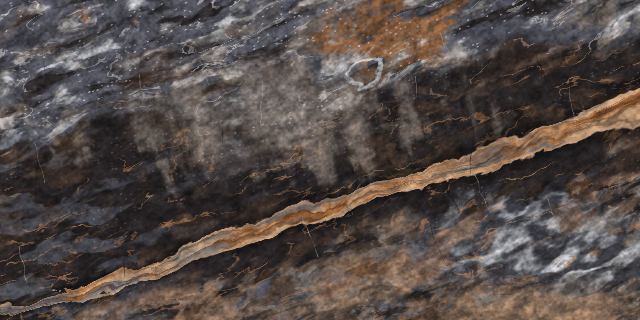
Write a Shadertoy shader that draws this texture.

```glsl
// Dark polished marble: slate, coal and earth layers cut by a rising amber vein.
// Warped, stretched value noise follows the slope; soft masks place the layers,
// and loops add gold threads, steep hairline cracks and pale flecks.

const vec3 COAL  = vec3(.145, .13, .133);
const vec3 SLATE = vec3(.30, .305, .34);
const vec3 ASH   = vec3(.45, .435, .43);
const vec3 UMBER = vec3(.32, .265, .23);
const vec3 PALE  = vec3(.72, .73, .75);
const vec3 TAN   = vec3(.68, .54, .42);
const vec3 RUST  = vec3(.52, .33, .19);
const float GRAIN = .95;    // contrast of the mineral texture
const float SPECKLE = .3;   // contrast of the finest grit
const float THREAD_WIDTH = .0032;
const float CRACK_WIDTH = .0024;
const int THREADS = 14;
const int CRACKS = 24;

float ramp(float a, float b, float x) { return smoothstep(a, b, x); }

float hash(vec2 c) {
  return fract(sin(dot(c, vec2(127.1, 311.7))) * 43758.5453);
}

float noise(vec2 p) {
  vec2 i = floor(p), f = fract(p);
  f = f * f * (3. - 2. * f);
  return mix(mix(hash(i), hash(i + vec2(1, 0)), f.x),
             mix(hash(i + vec2(0, 1)), hash(i + vec2(1, 1)), f.x), f.y);
}

float fbm(vec2 p) {
  float sum = 0., amp = .5;
  for (int i = 0; i < 5; i++) {
    sum += amp * noise(p);
    p = mat2(.8, .6, -.6, .8) * p * 2.03 + 7.3;
    amp *= .53;
  }
  return sum / 1.02;
}

// Soft ellipse with a noisy rim
float blob(vec2 p, vec2 centre, vec2 radius, float rough) {
  return ramp(1.2, .5, length((p - centre) / radius) + rough);
}

float segment(vec2 p, vec2 a, vec2 dir) {
  return length(p - a - dir * clamp(dot(p - a, dir) / dot(dir, dir), 0., 1.));
}

void mainImage(out vec4 fragColor, in vec2 fragCoord) {
  vec2 p = fragCoord / iResolution.y;
  float height = p.y - .03 - .27 * p.x - .026 * p.x * p.x;

  // Noise fields stretched along the flow
  vec2 flow = vec2(p.x, height);
  vec2 warp = vec2(fbm(flow * vec2(3, 6)), fbm(flow * vec2(3, 6) + 17.)) - .5;
  vec2 q = flow + warp * vec2(.22, .16);
  float broad = fbm(q * vec2(2.5, 7) + 3.);
  float streak = fbm(q * vec2(6, 26) + 9.);
  float mottle = fbm(q * vec2(15, 25) + 21.);
  float stain = fbm(q * vec2(6, 13) + 40.);
  float grain = fbm(flow * vec2(34, 50) + 5.);
  float rough = 2.2 * (mottle - .5) + 1.2 * (broad - .5);

  // Layer colours
  vec3 night = mix(COAL, UMBER, .6 * ramp(.46, .66, mottle * .6 + broad * .4));
  night = mix(night, SLATE, .8 * ramp(.47, .6, streak) * ramp(1.1, .1, p.x));
  vec3 slate = mix(COAL * 1.15, SLATE, ramp(.34, .48, streak));
  slate = mix(slate, ASH, .8 * ramp(.48, .62, (broad + mottle) * .5));
  slate = mix(slate, PALE, .75 * ramp(.55, .67, (streak + mottle) * .5));
  vec3 earth = mix(UMBER, SLATE, ramp(.4, .55, stain));
  earth = mix(COAL, earth, ramp(.36, .5, streak));
  earth = mix(earth, ASH, .8 * ramp(.49, .62, mottle));
  earth = mix(earth, TAN, .35 * ramp(.56, .68, broad));

  // Layers above and below the vein
  float upper = ramp(-.07, .07, height - .47 + .12 * p.x + .5 * (broad - .5));
  float lower = ramp(.09, .15, -height + .35 * (broad - .5));
  vec3 col = mix(mix(night, slate, upper), earth, lower);

  // Rust stains, gathered near the top
  float rust = .15 + .2 * lower
    + upper * blob(p, vec2(1.25, .9), vec2(.34, .18), rough)
    + upper * blob(p, vec2(.4, .97), vec2(.2, .08), rough);
  col = mix(col, RUST, min(rust, .8) * ramp(.5, .58, stain * .6 + mottle * .4));

  // Beige cloud with steep drips
  float drip = fbm(vec2(p.x * 15. + p.y * 4., p.y * 3.));
  float cloud = blob(p, vec2(.82, .64), vec2(.46, .15), .6 * rough + 1. - 2. * drip);
  col = mix(col, mix(ASH, TAN, .25) * (.55 + .7 * drip), .72 * cloud);

  // Pale swirl, sandy corner and small eye
  float fold = .5 + .5 * sin(46. * (q.y + .6 * warp.x + .3 * broad));
  vec3 swirl = mix(SLATE * .75, PALE, ramp(.35, .9, fold * .5 + mottle * .6));
  col = mix(col, swirl, .9 * blob(p, vec2(1.75, .2), vec2(.36, .14), rough));
  vec3 sand = mix(UMBER, TAN, .2 + mottle);
  col = mix(col, sand, .85 * blob(p, vec2(1.68, .02), vec2(.32, .09), rough));
  float eye = abs(length(p - vec2(1.14, .77)) - .045 + .08 * (mottle - .5));
  col = mix(col, PALE, .75 * ramp(.014, .004, eye));

  // Broken veinlets along the contours of the stains
  float gap = ramp(.5, .62, noise(flow * vec2(13, 22) + 8.));
  float veinlet = gap * ramp(.022, .006, abs(stain - .49));
  vec3 gold = mix(RUST, TAN, .4);
  col = mix(col, mix(gold, PALE, .85 * upper), .6 * veinlet);

  // Gold threads beside the vein, breaking up
  for (int i = 0; i < THREADS; i++) {
    float k = float(i);
    float level = -.27 + .039 * k + .1 * (fbm(vec2(p.x * 5., k * 9.)) - .5);
    float d = abs(height - level + .06 * (mottle - .5));
    float shown = ramp(.45, .7, noise(vec2(p.x * 4. + k * 3.7, k)))
                * ramp(.25, .6, noise(vec2(p.x * 32., k * 5.)));
    col = mix(col, gold, .8 * shown * ramp(THREAD_WIDTH, .0006, d));
  }

  // Main amber vein with ragged rims and inner bands
  float halfWidth = mix(.021, .046, ramp(.2, 1.8, p.x)) * (.6 + .75 * noise(vec2(p.x * 6., 2)));
  float wobble = .085 * (fbm(vec2(p.x * 4.5, 4)) - .5) + .04 * (mottle - .5);
  float across = (height + wobble) / halfWidth;
  float rim = abs(across), body = ramp(1.06, .94, rim);
  float band = fbm(vec2(p.x * 3., across * 1.6 + 6. * warp.y));
  float cool = fbm(vec2(p.x * 3.5 + 2., across * .9)) + .2 * ramp(.5, .1, p.x);
  vec3 vein = mix(RUST, TAN, ramp(.38, .6, band));
  vein = mix(vein, mix(SLATE, ASH, band * 1.3), .85 * ramp(.45, .58, cool));
  vein *= .75 + .35 * ramp(0., .8, abs(sin(across * 3. + 7. * band)));
  vein = mix(vein, TAN * 1.1, .5 * ramp(.7, .9, rim));
  col = mix(col * (1. - .4 * ramp(2.2, 1., rim)), vein, body);

  // Steep hairline cracks
  vec2 bent = p + .01 * (noise(p * 30.) - .5);
  for (int i = 0; i < CRACKS; i++) {
    vec2 id = vec2(i, 3);
    vec2 start = vec2(2. * hash(id), .1 + .75 * hash(id + 11.));
    vec2 dir = vec2(mix(-.45, .12, hash(id + 23.)), 1) * mix(.04, .17, hash(id + 31.));
    vec3 tint = hash(id + 47.) > .3 ? mix(PALE, TAN, .4) : COAL * .6;
    float shown = .15 + .4 * noise(p * 40. + id);
    col = mix(col, tint, shown * ramp(CRACK_WIDTH, .0005, segment(bent, start, dir)));
  }

  // Pale flecks in loose clusters, then mineral grain
  vec2 cell = flow * vec2(70, 95), id = floor(cell);
  float dist = length(fract(cell) - .35 - .3 * hash(id + 5.));
  float fleck = step(.86, hash(id)) * ramp(.34, .14, dist);
  fleck *= ramp(.4, .65, noise(flow * vec2(6, 12) + 3.)) * (.3 + .7 * upper);
  col = mix(col, PALE, .6 * fleck * (1. - body));
  float grit = GRAIN * (grain - .5) + SPECKLE * (noise(p * 125.) - .5);
  col *= 1. + grit * (1. - .4 * body);
  fragColor = vec4(clamp(col, 0., 1.), 1);
}
```
